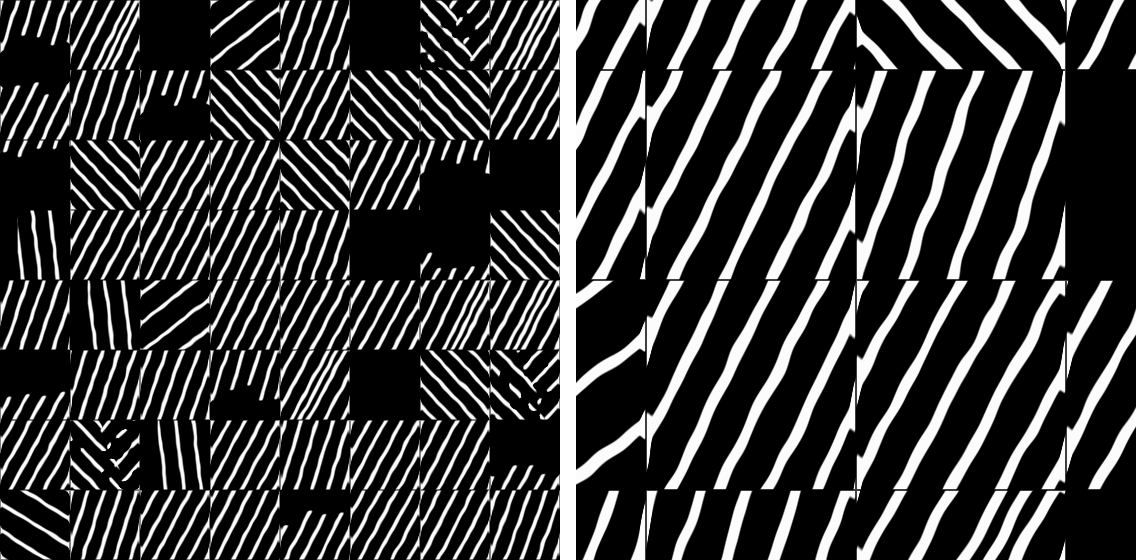
Left, the full canvas; right, a detail of the centre.
This pattern is drawn by a Shadertoy shader. Its source:

```glsl
// Eight by eight black tiles hatched with hand-drawn white strokes, some worn, broken or empty.

float hash(vec2 p) {
    vec3 q = fract(p.xyx * 0.1031);
    q += dot(q, q.yzx + 33.33);
    return fract((q.x + q.y) * q.z);
}

float noise(vec2 p) {
    vec2 i = floor(p), f = fract(p);
    f *= f * (3.0 - 2.0 * f);
    vec2 e = vec2(0, 1);
    return mix(mix(hash(i), hash(i + e.yx), f.x),
               mix(hash(i + e.xy), hash(i + e.yy), f.x), f.y);
}

// Distance to wobbly parallel lines; side +1 keeps them below cut, -1 above, 0 whole.
float hatch(vec2 p, float tilt, float gap, float phase, float cut, float side) {
    float a = radians(tilt);
    float across = dot(p, vec2(-sin(a), cos(a)));
    across += 0.022 * (noise(p * 7.0 + phase * 37.0 + 40.0) - 0.5);
    float track = across / gap + phase;
    float line = floor(track);
    float ragged = 0.28 * (hash(vec2(line + 20.0, phase * 91.0)) - 0.5);
    float beyond = max(side * (p.y - cut - ragged), 0.0);
    return length(vec2(abs(track - line - 0.5) * gap, beyond));
}

// Distance to the strokes of one tile, p within -0.5 to 0.5.
float tileStrokes(vec2 p, vec2 cell) {
    float kind = hash(cell + 11.3);
    float phase = hash(cell + 47.1);
    float pick = hash(cell + 83.7);
    float tilt = 61.0 + 3.0 * phase + (pick > 0.78 ? 9.0 : 0.0);
    float gap = 0.205 + 0.015 * pick;

    if (kind < 0.15) return 1.0;

    // Rows of strokes that stop part way
    if (kind < 0.33) {
        float side = pick < 0.6 ? 1.0 : -1.0;
        return hatch(p, tilt, gap, phase, side * mix(-0.4, 0.25, phase), side);
    }

    // Full hatching, sometimes with an extra line squeezed in
    if (kind < 0.83) {
        float d = hatch(p, tilt, gap, phase, 0.0, 0.0);
        if (kind > 0.71) d = min(d, hatch(p, tilt, gap * 5.0, 0.5 + phase * 0.2, 0.0, 0.0));
        return d;
    }

    // Falling diagonals
    if (kind < 0.89) return hatch(p, -47.0, 0.21, phase, 0.0, 0.0);

    // Falling strokes meeting broken rising ones
    if (kind < 0.94) {
        float fold = p.x + 0.4 * p.y - 0.1;
        float falling = length(vec2(hatch(p, -46.0, 0.22, phase, 0.0, 0.0), max(fold, 0.0)));
        float rising = length(vec2(hatch(p, 48.0, 0.24, pick, 0.0, 0.0), max(-fold, 0.0)));
        return min(falling, rising) + 0.25 * max(noise(p * 7.0 + cell * 9.0 + 30.0) - 0.6, 0.0);
    }

    // A steep pair, or wide shallow strokes
    if (kind < 0.97) return max(hatch(p, 97.0, 0.25, 0.5 + 0.3 * phase, 0.0, 0.0), abs(p.x - 0.08) - 0.3);
    return hatch(p, pick < 0.5 ? -32.0 : 38.0, 0.33, phase, 0.0, 0.0);
}

void mainImage(out vec4 fragColor, in vec2 fragCoord) {
    vec2 uv = fragCoord / iResolution.xy * 8.0;
    vec2 cell = floor(uv), p = fract(uv) - 0.5;
    float blur = 8.0 / iResolution.y;

    // Uneven ink, flaring where strokes touch the tile sides
    float halfWidth = 0.026 + 0.008 * (noise(uv * 9.0) - 0.5);
    halfWidth += 0.03 * smoothstep(0.465, 0.5, abs(p.x));
    float ink = 1.0 - smoothstep(-blur, blur, tileStrokes(p, cell) - halfWidth);

    // Thin black seam between tiles
    float border = 0.5 - max(abs(p.x), abs(p.y));
    ink *= smoothstep(0.0, 0.7 * blur + 0.004, border);

    fragColor = vec4(vec3(0.99 * ink), 1.0);
}
```
